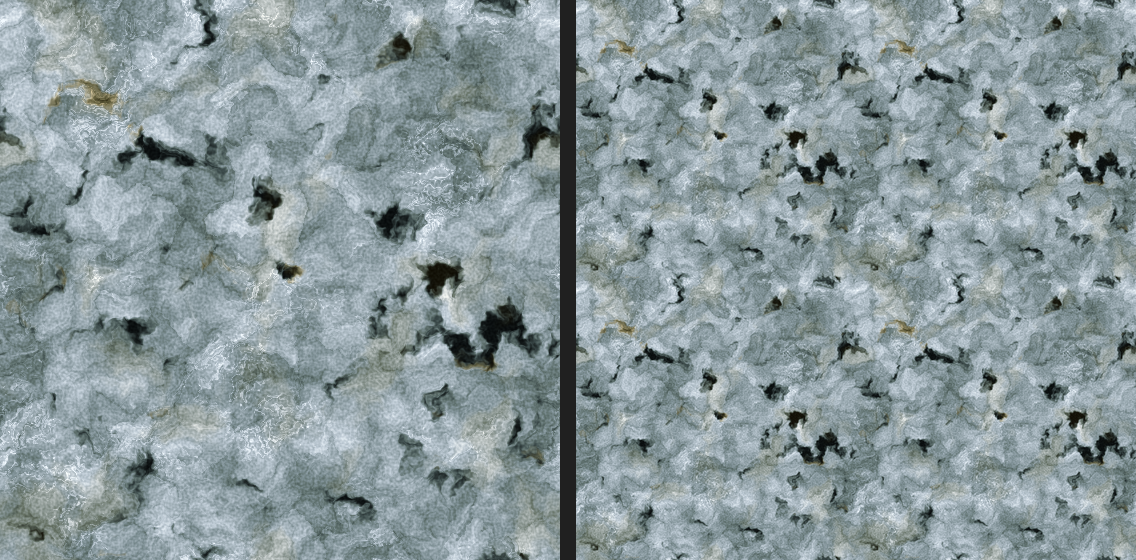
Left: one tile. Right: repeated 2 by 2.
Give the GLSL for this texture, as a three.js fragment shader.

```glsl
// Weathered blue-grey granite: cloudy rounded grains, dark crevices, torn white frost
// and faint ochre stains. Wrapping gradient noise and cells build one tone value,
// which a mineral colour ramp then turns into stone.
varying vec2 vUv;

const vec3 VOID_BLACK = vec3(0.01, 0.02, 0.025);
const vec3 PIT = vec3(0.10, 0.13, 0.13);
const vec3 SHADE = vec3(0.25, 0.31, 0.31);
const vec3 SLATE = vec3(0.38, 0.45, 0.44);
const vec3 STONE = vec3(0.49, 0.56, 0.58);
const vec3 QUARTZ = vec3(0.61, 0.67, 0.70);
const vec3 PALE = vec3(0.74, 0.79, 0.83);
const vec3 FROST = vec3(0.95, 0.98, 1.0);
const vec3 OCHRE = vec3(0.50, 0.38, 0.08);

vec2 hash2(vec2 cell, float seed) {
  vec3 q = fract(cell.xyx * vec3(0.1031, 0.1030, 0.0973) + seed * 0.137);
  q += dot(q, q.yzx + 33.33);
  return fract((q.xx + q.yz) * q.zy);
}

vec2 wrapCell(vec2 cell, vec2 period) {
  return floor(mod(cell + 0.5, period));
}

float cornerSlope(vec2 cell, vec2 corner, vec2 local, vec2 period, float seed) {
  float angle = 6.28318 * hash2(wrapCell(cell + corner, period), seed).x;
  return dot(vec2(cos(angle), sin(angle)), local - corner);
}

// Gradient noise that repeats after a whole number of cells
float gradientNoise(vec2 p, vec2 period, float seed) {
  vec2 cell = floor(p);
  vec2 f = fract(p);
  vec2 u = f * f * f * (f * (f * 6.0 - 15.0) + 10.0);
  float low = mix(cornerSlope(cell, vec2(0.0, 0.0), f, period, seed),
                  cornerSlope(cell, vec2(1.0, 0.0), f, period, seed), u.x);
  float high = mix(cornerSlope(cell, vec2(0.0, 1.0), f, period, seed),
                   cornerSlope(cell, vec2(1.0, 1.0), f, period, seed), u.x);
  return mix(low, high, u.y);
}

float fbm(vec2 p, vec2 freq, int octaves, float gain, float seed) {
  float sum = 0.0;
  float amp = 1.0;
  for (int i = 0; i < 7; i++) {
    if (i >= octaves) break;
    sum += amp * gradientNoise(p * freq + seed * vec2(0.37, 0.71), freq, seed);
    freq *= 2.0;
    amp *= gain;
    seed += 1.3;
  }
  return sum;
}

// Cellular grains: distance to the centre, gap to the next grain, random shade
vec3 grains(vec2 p, float count, float seed) {
  vec2 cell = floor(p * count);
  vec2 f = fract(p * count);
  vec3 nearest = vec3(8.0, 8.0, 0.0);
  for (int y = -1; y <= 1; y++) {
    for (int x = -1; x <= 1; x++) {
      vec2 offset = vec2(float(x), float(y));
      vec2 rnd = hash2(wrapCell(cell + offset, vec2(count)), seed);
      float d = length(offset + rnd - f);
      if (d < nearest.x) nearest = vec3(d, nearest.x, fract(rnd.x * 7.3 + rnd.y * 3.1));
      else nearest.y = min(nearest.y, d);
    }
  }
  return vec3(nearest.x, nearest.y - nearest.x, nearest.z);
}

float span(float x, float lo, float hi) {
  return clamp((x - lo) / (hi - lo), 0.0, 1.0);
}

vec3 stoneColor(float tone) {
  vec3 c = mix(VOID_BLACK, PIT, span(tone, 0.02, 0.13));
  c = mix(c, SHADE, span(tone, 0.13, 0.31));
  c = mix(c, SLATE, span(tone, 0.31, 0.45));
  c = mix(c, STONE, span(tone, 0.45, 0.56));
  c = mix(c, QUARTZ, span(tone, 0.56, 0.67));
  c = mix(c, PALE, span(tone, 0.67, 0.79));
  return mix(c, FROST, span(tone, 0.79, 0.98));
}

void main() {
  // Ragged domain, and an integer rotation for the streaks rising to the right
  vec2 warp = vec2(fbm(vUv, vec2(7.0), 5, 0.6, 1.0), fbm(vUv, vec2(7.0), 5, 0.6, 12.0));
  vec2 p = vUv + 0.045 * warp;
  vec2 slanted = vec2(2.0 * p.x + p.y, 2.0 * p.y - p.x);

  // Clouded body, rounded grains and lit relief
  float cloud = fbm(p, vec2(4.0), 6, 0.6, 23.0);
  float streak = fbm(slanted, vec2(3.0, 7.0), 5, 0.65, 34.0);
  vec3 grain = grains(p, 15.0, 5.0);
  float seam = 1.0 - smoothstep(0.0, 0.25, grain.y);
  float relief = fbm(p, vec2(9.0), 6, 0.62, 45.0)
               - fbm(p + vec2(-0.003, 0.005), vec2(9.0), 6, 0.62, 45.0);
  float tone = 0.635 + 0.17 * cloud + 0.12 * streak + 0.3 * relief;
  tone += 0.13 * (grain.z - 0.5) + 0.12 * (0.45 - grain.x) - 0.05 * seam;

  // Torn frost filaments gathered in patches
  float patchy = smoothstep(-0.1, 0.45, fbm(vUv, vec2(4.0), 4, 0.55, 56.0));
  float thread = abs(fbm(slanted, vec2(6.0, 10.0), 5, 0.65, 67.0));
  tone += 0.2 * patchy * (1.0 - smoothstep(0.0, 0.13, thread));

  // Crevices, deepest between grains
  float hollow = fbm(p, vec2(10.0), 5, 0.55, 78.0) + 0.5 * fbm(vUv, vec2(3.0), 2, 0.5, 89.0);
  float crevice = smoothstep(0.27, 0.72, hollow + 0.1 * seam - 0.12 * patchy);
  tone = mix(tone, 0.06, crevice);

  // Fine crystal dust and sparkle
  float dust = gradientNoise(vUv * 210.0, vec2(210.0), 91.0);
  float sparkle = smoothstep(0.36, 0.55, gradientNoise(vUv * 150.0, vec2(150.0), 97.0));
  tone += (0.13 * dust + 0.22 * sparkle * patchy) * (1.0 - 0.6 * crevice);

  // Warm mineral tint and rare ochre in the hollows
  float warm = smoothstep(0.05, 0.5, fbm(p, vec2(5.0), 4, 0.6, 103.0));
  float rust = smoothstep(0.3, 0.6, fbm(p, vec2(6.0), 5, 0.6, 115.0)) * smoothstep(0.15, 0.45, hollow);
  vec3 color = stoneColor(tone) + warm * vec3(0.035, 0.012, -0.03);
  color = mix(color, OCHRE * (0.35 + tone), 0.45 * rust);
  gl_FragColor = vec4(clamp(color, 0.0, 1.0), 1.0);
}
```
